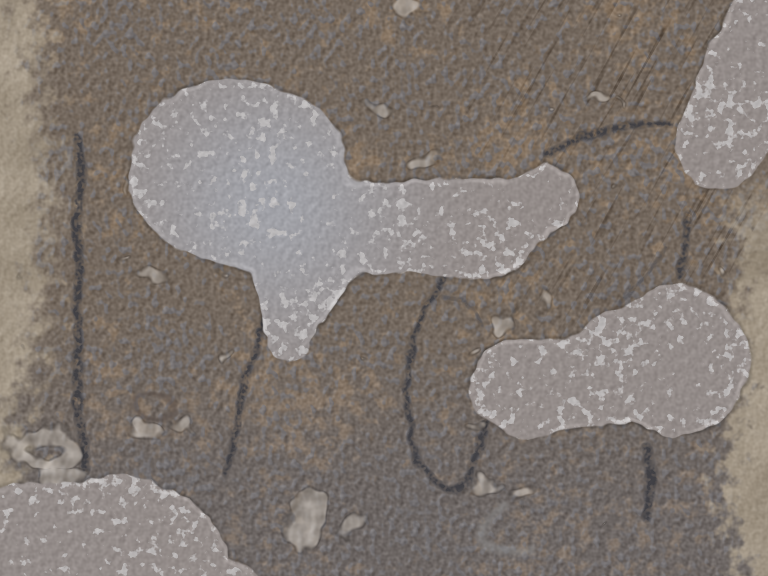
Write a Shadertoy shader that draws this texture.

```glsl
// Weathered brown plaster with pale worn patches, chips and charcoal strokes.
// Patches are blended tapered capsules, strokes are quadratic curves, and
// gradient noise roughens edges and supplies grain, flecks and scratches.

vec2 hash2(vec2 p) {
    p = vec2(dot(p, vec2(127.1, 311.7)), dot(p, vec2(269.5, 183.3)));
    return fract(sin(p) * 43758.5);
}

float corner(vec2 i, vec2 f, vec2 o) {
    return dot(hash2(i + o) * 2. - 1., f - o);
}

float noise(vec2 p) {
    vec2 i = floor(p), f = fract(p), u = f * f * (3. - 2. * f), e = vec2(1, 0);
    return mix(mix(corner(i, f, e.yy), corner(i, f, e), u.x),
               mix(corner(i, f, e.yx), corner(i, f, e.xx), u.x), u.y);
}

float fbm(vec2 p) {
    return noise(p) + .5 * noise(p * 2.1 + 7.) + .25 * noise(p * 4.3 + 3.);
}

float smin(float a, float b) {
    float h = max(.03 - abs(a - b), 0.);
    return min(a, b) - h * h * 8.;
}

// Capsule whose ends are circles: centre in xy, radius in z
float taper(vec2 p, vec3 a, vec3 b) {
    vec2 ab = b.xy - a.xy;
    float h = clamp(dot(p - a.xy, ab) / dot(ab, ab), 0., 1.);
    return length(p - a.xy - ab * h) - mix(a.z, b.z, h);
}

float curve(vec2 p, float ax, float ay, float bx, float by, float cx, float cy) {
    float d = 9.;
    vec3 a = vec3(ax, ay, 0), b = vec3(bx, by, 0), c = vec3(cx, cy, 0), last = a;
    for (int i = 1; i <= 8; i++) {
        float t = float(i) / 8.;
        vec3 next = mix(mix(a, b, t), mix(b, c, t), t);
        d = min(d, taper(p, last, next));
        last = next;
    }
    return d;
}

float chip(vec2 p, float x, float y, float rx, float ry) {
    return (length((p - vec2(x, y)) / vec2(rx, ry)) - 1.) * min(rx, ry);
}

float patches(vec2 p) {
    vec3 arm = vec3(.842, .601, .08), base = vec3(.208, -.024, .2);
    float d = taper(p, vec3(.382, .704, .157), vec3(.45, .695, .156));
    d = smin(d, taper(p, vec3(.521, .549, .095), vec3(.5, .406, .038)));
    d = smin(d, taper(p, vec3(.625, .606, .077), arm));
    d = smin(d, taper(p, arm, vec3(.946, .653, .058)));
    float e = taper(p, vec3(.903, .326, .085), vec3(1.024, .335, .072));
    d = min(d, smin(e, taper(p, vec3(1.09, .366, .1), vec3(1.16, .372, .137))));
    d = min(d, taper(p, vec3(1.25, .748, .075), vec3(1.345, .93, .1)));
    d = min(d, taper(p, vec3(.035, -.007, .165), base));
    return min(d, taper(p, base, vec3(.373, -.059, .095)));
}

float chips(vec2 p) {
    float d = abs(chip(p, .065, .225, .042, .033)) - .014;
    d = min(min(d, chip(p, .1, .175, .033, .02)), chip(p, .535, .105, .042, .045));
    d = min(min(d, chip(p, .895, .132, .02, .014)), chip(p, .308, .263, .02, .014));
    d = min(min(d, chip(p, .25, .245, .02, .02)), chip(p, .703, .983, .03, .022));
    d = min(min(d, chip(p, .737, .713, .02, .014)), chip(p, .655, .816, .02, .013));
    d = min(min(d, chip(p, 1.042, .826, .02, .011)), chip(p, .882, .443, .02, .02));
    d = min(min(d, chip(p, .941, .465, .01, .02)), chip(p, .622, .08, .012, .028));
    d = min(min(d, chip(p, .835, .158, .022, .018)), chip(p, .26, .515, .025, .012));
    // Tiny chips, at most one per cell
    vec2 cell = floor(p * 7.), h = hash2(cell + 4.);
    return h.y > .65 ? min(d, length(p - (cell + .2 + .6 * h) / 7.) - .008 * h.x) : d;
}

void mainImage(out vec4 fragColor, in vec2 fragCoord) {
    vec2 p = fragCoord / iResolution.y, freq = vec2(95, 75);
    vec2 wobble = .018 * vec2(noise(p * 11.), noise(p * 11. + 40.))
                + .008 * vec2(noise(p * 48.), noise(p * 48. + 20.));
    vec2 q = p + wobble;
    float grain = noise(p * freq), fine = noise(p * 170.);
    float relief = grain - noise((p + vec2(-.004, .004)) * freq);

    // Brown ground: ochre stains, grey speckles, embossed grain
    vec3 col = mix(vec3(.425, .4, .39), vec3(.455, .41, .37), smoothstep(.1, .5, p.y));
    col += vec3(.085, .06, .03) * smoothstep(0., .5, fbm(p * 38.) + .7 * noise(p * 5.));
    col = mix(col, vec3(.44, .43, .44), .8 * smoothstep(.05, .3, grain + .35 * noise(p * 9.)));
    col += .1 * (relief + fine);

    // Slanted scratches, strongest at upper right
    vec2 s = mat2(.87, .5, -.5, .87) * p;
    float scratch = smoothstep(.1, .45, noise(vec2(s.x * 150., s.y * 9.)));
    col -= .09 * scratch * smoothstep(.7, 1., p.x) * smoothstep(.3, .6, p.y);

    // Pale worn margins
    float fray = .07 * noise(p * 5.) + .09 * fbm(p * 38.);
    float left = smoothstep(.06, -.04, p.x - .06 - .03 * sin(p.y * 7. - 2.8) - fray);
    float right = smoothstep(-.04, .03, p.x - 1.275 - .03 * p.y + fray) * smoothstep(.75, .55, p.y);
    vec3 bare = vec3(.63, .585, .52) + .1 * noise(p * 14.) + .06 * (fine + relief);
    col = mix(col, bare, .95 * max(left, right));

    // Charcoal strokes, bold then faint
    float d = curve(q, .139, .757, .127, .49, .142, .184) - .002;
    d = min(d, curve(q, .465, .47, .435, .375, .396, .175));
    d = min(d, curve(q, .764, .523, .658, .301, .747, .167));
    d = min(d, curve(q, .747, .167, .815, .1, .837, .262));
    d = min(d, curve(q, .955, .726, 1.06, .8, 1.165, .783));
    d = min(d, curve(q, 1.194, .627, 1.185, .57, 1.182, .52));
    d = min(d, curve(q, 1.128, .22, 1.13, .16, 1.125, .105) - .003);
    float faint = curve(q, 1.155, .575, 1.12, .51, 1.08, .475);
    faint = min(faint, curve(q, .764, .485, .82, .48, .835, .44));
    float ink = max(smoothstep(.01, .001, d), .45 * smoothstep(.006, .001, faint));
    col = mix(col, vec3(.23, .23, .25), ink * clamp(.68 + 1.4 * fine + 1.3 * grain, 0., .9));

    // Chips, a dark pit and a pale smear
    float c = chips(p + wobble * 2.6), pit = abs(chip(q, .27, .295, .03, .024));
    col *= 1. - .15 * smoothstep(.006, 0., abs(c));
    col = mix(col, vec3(.65, .62, .59) + .1 * relief + .3 * noise(p * 40.), .75 * smoothstep(.002, -.007, c));
    col = mix(col, vec3(.34, .3, .28), .6 * smoothstep(.008, 0., pit));
    float smear = curve(q, .87, .12, .77, .04, .925, .047);
    col = mix(col, vec3(.57), .45 * smoothstep(.014, 0., smear));

    // Pale patches with white flecks, a cool sheen and a thin broken rim
    float body = patches(q), sheen = length(p - vec2(.47, .645));
    vec3 pale = mix(vec3(.575, .545, .535), vec3(.64, .65, .68), .85 * exp(-22. * sheen * sheen));
    float flecks = fbm(p * 58.) + .4 * noise(p * 8.) + .1 * smoothstep(-.04, 0., body);
    pale = mix(pale, vec3(.75, .74, .74), .85 * smoothstep(.14, .36, flecks));
    float rim = clamp(.5 + 1.5 * noise(p * 14.), 0., 1.);
    pale += .06 * (fine + relief) + .08 * rim * smoothstep(.006, 0., abs(body + .005));
    col *= 1. - .3 * rim * smoothstep(.008, 0., abs(body));
    fragColor = vec4(mix(col, pale, smoothstep(.002, -.002, body)), 1);
}
```
